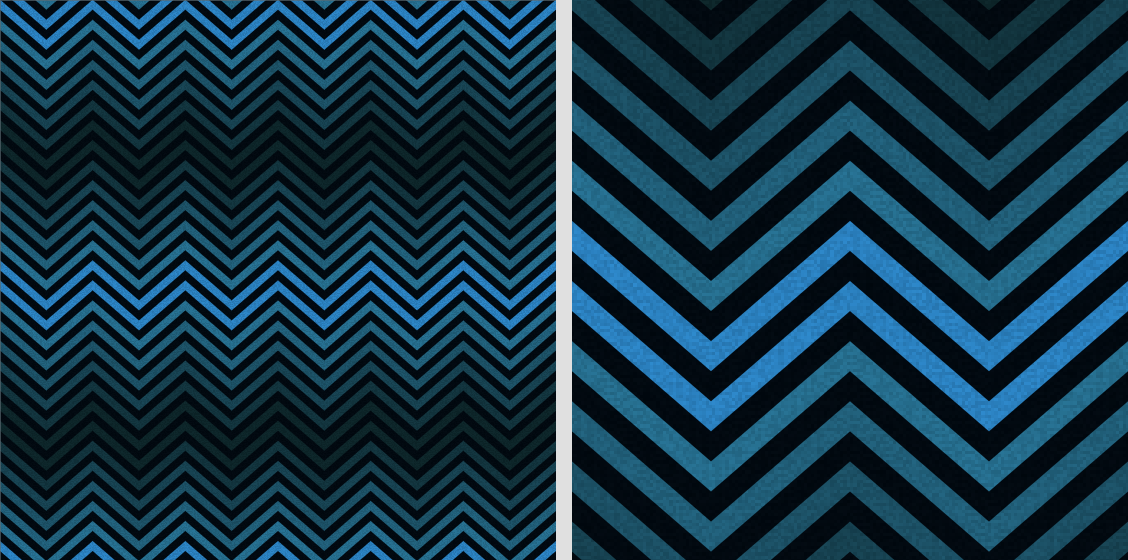
Left, the full canvas; right, a detail of the centre.
Write a Shadertoy shader that draws this pattern.

```glsl
float hash(vec2 p) {
    return fract(sin(dot(p, vec2(127.1, 311.7))) * 43758.5453);
}

// Stripe colour by its rank in a mirrored cycle of 14 stripes
vec3 stripeColor(float index) {
    float rank = abs(mod(index + 6.0, 14.0) - 6.5) - 0.5;
    vec3 teal = mix(vec3(0.145, 0.425, 0.55), vec3(0.05, 0.145, 0.16), (rank - 1.0) / 5.0);
    return rank < 0.5 ? vec3(0.165, 0.5, 0.745) : teal;
}

void mainImage(out vec4 fragColor, in vec2 fragCoord) {
    vec2 uv = fragCoord / iResolution.xy;
    uv.y = 1.0 - uv.y;

    // Six chevrons across, each two stripe spacings deep
    float zigzag = 1.0 - abs(1.0 - 2.0 * fract(uv.x * 6.0));
    float stripe = (uv.y - 0.4648) / 0.0358 - 2.0 * zigzag - 0.25;
    float index = floor(stripe + 0.5);
    float soft = 0.65 * length(vec2(24.0, 27.9) / iResolution.xy);
    float band = 1.0 - smoothstep(0.25 - soft, 0.25 + soft, abs(stripe - index));
    vec3 color = mix(vec3(0.006, 0.035, 0.062), stripeColor(index), band);

    // Fine cloth grain
    float grain = hash(floor(uv * vec2(508.0, 512.0))) - 0.5;
    color *= 1.0 + 0.14 * grain;
    color += 0.012 * grain;

    // Pale worn rim along the top and left
    vec2 pixel = 1.0 / iResolution.xy;
    vec2 rim = 1.0 - smoothstep(vec2(0.0018) - 0.5 * pixel, vec2(0.0018) + 0.5 * pixel, uv);
    color = mix(color, vec3(0.36, 0.42, 0.45), 0.65 * max(rim.x, rim.y));

    fragColor = vec4(color, 1.0);
}
```
